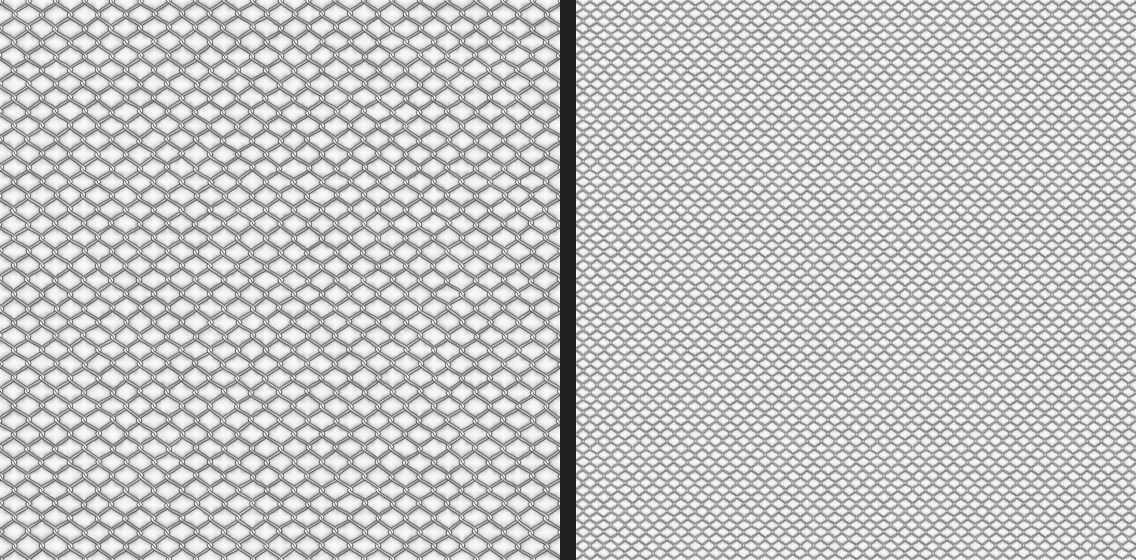
Left: one tile. Right: repeated 2 by 2.
This pattern is drawn by a WebGL 2 fragment shader. Its source:

```glsl
#version 300 es
precision highp float;

#define REPEATS 20.0       // mesh cells across and down
#define WIRE_RADIUS 0.057  // in cell widths
#define HOOK_OVERLAP 0.047 // how far neighbouring wires interlock
#define BEND_SHARPNESS 0.8 // 0 = sine bends, near 1 = straight strands
#define JITTER 0.09        // unevenness of the mesh
#define SHADOW_REACH 0.085
#define SHADOW_DEPTH 0.27
#define GRAIN 0.16

uniform vec2 u_resolution;
out vec4 fragColor;

const float TAU = 6.2831853;
const float PAPER = 0.985;
const float STEEL_EDGE = 0.31;
const float STEEL_CORE = 0.70;
const float GLINT = 0.98;

float hash(vec2 p) {
    return fract(sin(dot(p, vec2(127.1, 311.7))) * 43758.5453);
}

// Value noise that wraps after `period` lattice cells
float wrapNoise(vec2 p, float period) {
    vec2 i = floor(p);
    vec2 f = fract(p);
    f = f * f * (3.0 - 2.0 * f);
    vec2 a = mod(i, period);
    vec2 b = mod(i + 1.0, period);
    return mix(mix(hash(a), hash(vec2(b.x, a.y)), f.x),
               mix(hash(vec2(a.x, b.y)), hash(b), f.x), f.y);
}

// Sideways bend of an upright wire at height y, and its slope
vec2 wireBend(float y, float side) {
    float amplitude = side * (0.25 + HOOK_OVERLAP) / asin(BEND_SHARPNESS);
    float wave = BEND_SHARPNESS * cos(TAU * y);
    float slope = BEND_SHARPNESS * sin(TAU * y) * TAU / sqrt(1.0 - wave * wave);
    return amplitude * vec2(-asin(wave), slope);
}

// Distance to the wire, slope and height of the nearest point
vec3 nearestOnWire(vec2 p, float side) {
    float t = p.y;
    for (int i = 0; i < 5; i++) {
        vec2 bend = wireBend(t, side);
        t += 0.75 * ((p.x - bend.x) * bend.y + p.y - t) / (1.0 + bend.y * bend.y);
    }
    vec2 bend = wireBend(t, side);
    return vec3(length(p - vec2(bend.x, t)), bend.y, t);
}

void main() {
    vec2 mesh = gl_FragCoord.xy / u_resolution * REPEATS;
    float pixel = REPEATS / min(u_resolution.x, u_resolution.y);

    float grain = wrapNoise(mesh * 6.0, REPEATS * 6.0) - 0.5;
    float patchTone = wrapNoise(mesh * 2.0, REPEATS * 2.0) - 0.5;
    vec2 sway = vec2(wrapNoise(mesh, REPEATS), wrapNoise(mesh + 7.0, REPEATS)) - 0.5;
    vec2 p = mesh + JITTER * sway;

    // Soft shadow around the closest wire
    float nearest = 1.0;
    float middle = floor(p.x * 2.0);
    for (int i = -1; i <= 1; i++) {
        float k = middle + float(i);
        float side = 1.0 - 2.0 * mod(k, 2.0);
        vec2 local = p - vec2(k * 0.5 + 0.25, 0.0);
        nearest = min(nearest, nearestOnWire(local, side).x);
    }
    float gap = max(nearest - WIRE_RADIUS, 0.0);
    float shade = PAPER - SHADOW_DEPTH * (1.0 + grain) * exp(-gap / SHADOW_REACH);

    // Round wires; falling strands pass over rising ones
    float frontDepth = -100.0;
    float frontCover = 0.0;
    for (int i = -1; i <= 1; i++) {
        float k = middle + float(i);
        float side = 1.0 - 2.0 * mod(k, 2.0);
        vec2 local = p - vec2(k * 0.5 + 0.25, 0.0);
        vec3 hit = nearestOnWire(local, side);
        float cover = clamp(0.5 + (WIRE_RADIUS - hit.x) / pixel, 0.0, 1.0);
        if (cover <= 0.0) continue;

        float rim = smoothstep(0.15, 0.95, hit.x / WIRE_RADIUS);
        float hook = smoothstep(0.8, 1.0, abs(cos(TAU * hit.z)));
        float core = mix(STEEL_CORE + GRAIN * (grain + patchTone), GLINT, hook);
        float lit = 0.05 * clamp((local.y - hit.z) / WIRE_RADIUS, -1.0, 1.0);
        float tone = mix(core, STEEL_EDGE, rim) + lit;

        float depth = -hit.y;
        bool inFront = depth > frontDepth;
        shade = mix(shade, tone, inFront ? cover : cover * (1.0 - frontCover));
        if (inFront) {
            frontDepth = depth;
            frontCover = cover;
        }
    }

    fragColor = vec4(vec3(clamp(shade, 0.0, 1.0)), 1.0);
}
```
